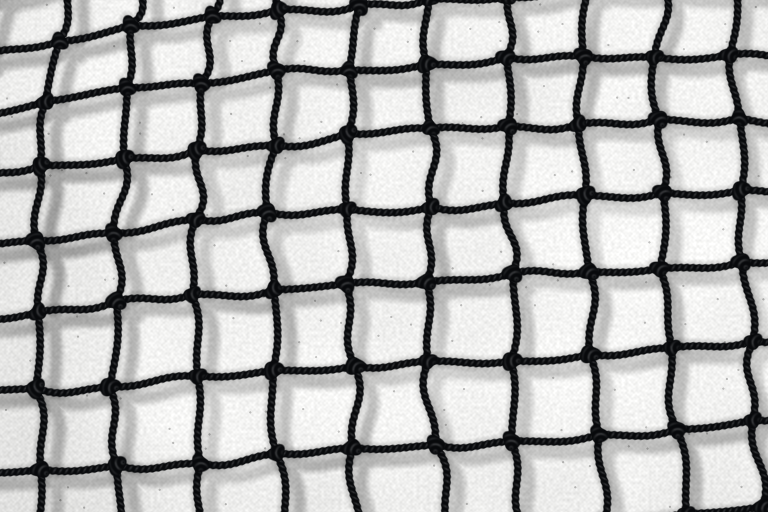
This pattern is drawn by a WebGL 1 fragment shader. Its source:

```glsl
precision highp float;
uniform vec2 u_resolution;

const float ROPE_RADIUS = 0.0071;
const float KNOT_RADIUS = 0.0172;
const float PI = 3.14159265;

// Surface distances, with rope (along, across) and turned knot offset
struct Net { float rope; vec2 ropeUV; float knot; vec2 knotUV; };

vec2 hash2(vec2 p) {
  vec3 q = fract(p.xyx * vec3(0.1031, 0.1030, 0.0973));
  q += dot(q, q.yzx + 33.33);
  return fract((q.xx + q.yz) * q.zy);
}

float gradientDot(vec2 cell, vec2 offset) {
  float angle = 2.0 * PI * hash2(cell).x;
  return dot(vec2(cos(angle), sin(angle)), offset);
}

float gradientNoise(vec2 p) {
  vec2 i = floor(p), f = p - i, e = vec2(1.0, 0.0);
  vec2 u = f * f * (3.0 - 2.0 * f);
  return mix(mix(gradientDot(i, f), gradientDot(i + e, f - e), u.x),
             mix(gradientDot(i + e.yx, f - e.yx), gradientDot(i + 1.0, f - 1.0), u.x), u.y);
}

// Smoothly skewed lattice: x is the column, y the row counted from mid height
vec2 latticePoint(vec2 g) {
  float row = g.y, bend = max(row, -1.5);
  float x = 0.0752 - 0.007 * row + 0.0018 * row * row + g.x * (0.1518 + 0.0016 * row);
  float y = 0.4668 + 0.1396 * row + 0.0033 * row * row
          + g.x * (0.0035 * bend - 0.0183) + g.x * g.x * (0.0009 - 0.00037 * bend);
  return vec2(x, y);
}

vec2 latticeCoord(vec2 p) {
  vec2 g = (p - vec2(0.075, 0.467)) / vec2(0.152, 0.14);
  for (int n = 0; n < 4; n++) g += (p - latticePoint(g)) / vec2(0.152, 0.14);
  return g;
}

vec2 knotCenter(vec2 id) {
  return latticePoint(id) + (hash2(id + 31.0) - 0.5) * vec2(0.022, 0.016);
}

// Curved strand from a to b: length along it and signed distance across it
vec2 strandUV(vec2 p, vec2 a, vec2 b, float bow, float wave) {
  float len = distance(a, b);
  vec2 dir = (b - a) / len, normal = vec2(-dir.y, dir.x);
  float t = clamp(dot(p - a, dir) / len, 0.0, 1.0);
  vec2 q = p - mix(a, b, t) - normal * (bow * sin(PI * t) + wave * sin(2.0 * PI * t));
  float slope = PI * (bow * cos(PI * t) + 2.0 * wave * cos(2.0 * PI * t)) / len;
  float side = dot(q, normal) < 0.0 ? -1.0 : 1.0;
  return vec2(t * len, side * length(q) / sqrt(1.0 + slope * slope));
}

float twist(vec2 uv) { return sin(uv.x * 530.0 + uv.y * 300.0); }

void addRope(inout Net net, vec2 uv) {
  float d = abs(uv.y) - ROPE_RADIUS - 0.0006 * twist(uv);
  if (d < net.rope) { net.rope = d; net.ropeUV = uv; }
}

void addKnot(inout Net net, vec2 offset, vec2 seed) {
  float turn = (seed.x - 0.5) * 2.4;
  vec2 q = mat2(cos(turn), sin(turn), -sin(turn), cos(turn)) * offset;
  float lumps = 0.0019 * cos(3.0 * atan(q.y, q.x + 0.00001) + 6.0 * seed.y);
  float d = length(q * vec2(0.88, 1.1)) - KNOT_RADIUS * (0.92 + 0.16 * seed.y) - lumps;
  if (d < net.knot) { net.knot = d; net.knotUV = q; }
}

Net traceNet(vec2 p) {
  Net net = Net(1.0, vec2(0.0), 1.0, vec2(0.0));
  vec2 nearest = floor(latticeCoord(p) + 0.5);
  for (int n = 0; n < 9; n++) {
    float row = floor((float(n) + 0.5) / 3.0);
    vec2 id = nearest + vec2(float(n) - 3.0 * row, row) - 1.0;
    vec2 a = knotCenter(id), h = hash2(id + 57.0) - 0.5, v = hash2(id + 83.0) - 0.5;
    addRope(net, strandUV(p, a, knotCenter(id + vec2(1.0, 0.0)), 0.004 + 0.01 * h.x, 0.008 * h.y));
    addRope(net, strandUV(p, a, knotCenter(id + vec2(0.0, 1.0)), 0.022 * v.x, 0.016 * v.y));
    addKnot(net, p - a, hash2(id + 11.0));
  }
  return net;
}

// Woven cloth with folds and sparse dark flecks
vec3 clothColor(vec2 p) {
  float weave = sin(p.x * 780.0) * sin(p.y * 780.0) * 0.012 + gradientNoise(p * 150.0) * 0.07;
  float folds = gradientNoise(p * 3.0 + 4.0) * 0.05 + gradientNoise(p * 9.0) * 0.025;
  float dim = 0.05 * (1.0 - smoothstep(0.0, 0.4, p.x)) + 0.03 * smoothstep(0.75, 1.0, p.y);
  vec2 cell = floor(p * 28.0), spot = 0.2 + 0.6 * hash2(cell + 7.0);
  float fleck = 1.0 - smoothstep(0.03, 0.09, distance(p * 28.0 - cell, spot));
  fleck *= step(0.86, hash2(cell + 19.0).x);
  return vec3(0.955, 0.955, 0.95) + weave + folds - dim - 0.22 * fleck;
}

vec3 cordColor(float ridge, float roundness) {
  return mix(vec3(0.03, 0.036, 0.045), vec3(0.19, 0.195, 0.205), ridge * ridge * roundness);
}

void main() {
  float pixel = 1.0 / u_resolution.y;
  vec2 p = vec2(gl_FragCoord.x, u_resolution.y - gl_FragCoord.y) * pixel;
  Net net = traceNet(p);
  // Soft shadow, longer towards the left, and tight contact shade
  Net caster = traceNet(p - vec2(mix(0.032, 0.018, clamp(p.x / 1.5, 0.0, 1.0)), 0.022));
  float shadow = 1.0 - smoothstep(-0.004, 0.015, min(caster.rope, caster.knot));
  shadow *= 0.19 + 0.16 * gradientNoise(p * 4.0 + 9.0) + 0.07 * (1.0 - smoothstep(0.0, 0.6, p.x));
  float contact = 0.13 * (1.0 - smoothstep(0.0, 0.012, min(net.rope, net.knot)));
  vec3 color = clothColor(p) * (1.0 - shadow) * (1.0 - contact);
  // Twisted rope, then knots with curved wraps
  float ropeRound = clamp(1.0 - abs(net.ropeUV.y + 0.001) / ROPE_RADIUS, 0.0, 1.0);
  vec3 rope = cordColor(0.5 + 0.5 * twist(net.ropeUV), ropeRound);
  color = mix(rope, color, smoothstep(-pixel, pixel, net.rope));
  float wraps = 0.5 + 0.5 * sin(distance(net.knotUV, vec2(0.012, 0.008)) * 520.0);
  vec3 knot = cordColor(wraps, clamp(-1.4 * net.knot / KNOT_RADIUS, 0.0, 1.0));
  color = mix(knot, color, smoothstep(-pixel, pixel, net.knot));
  gl_FragColor = vec4(clamp(color, 0.0, 1.0), 1.0);
}
```
